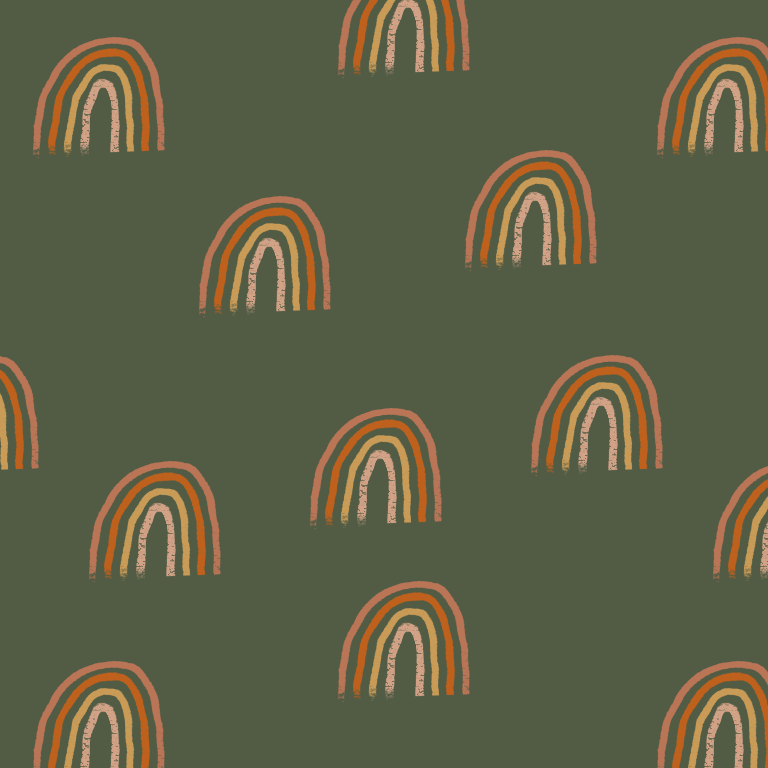
Give the GLSL for this pattern, as a WebGL 1 fragment shader.

```glsl
precision highp float;

uniform vec2 u_resolution;

#define BACKGROUND vec3(0.32, 0.36, 0.27)
#define CLAY vec3(0.73, 0.46, 0.34)
#define ORANGE vec3(0.75, 0.38, 0.11)
#define OCHRE vec3(0.79, 0.61, 0.34)
#define BLUSH vec3(0.83, 0.64, 0.53)
#define PERIOD 0.8125
#define MOTIF_SIZE 0.1745
#define STROKE 0.0265
#define WEAR 0.8
// Diagonal rows: start in xy, step between arches in zw
#define ROW_TOP vec4(0.0404, 0.7982, 0.3971, 0.1042)
#define ROW_MIDDLE vec4(0.2565, 0.5911, 0.3464, 0.0599)
#define ROW_LOW vec4(0.1133, 0.2461, 0.2878, 0.0690)

vec2 gradientAt(vec2 cell) {
    float angle = 6.2832 * fract(sin(dot(cell, vec2(127.1, 311.7))) * 43758.5);
    return vec2(cos(angle), sin(angle));
}

float gradientNoise(vec2 p) {
    vec2 i = floor(p), f = fract(p);
    vec2 w = f * f * f * (f * (f * 6.0 - 15.0) + 10.0);
    vec2 e = vec2(1.0, 0.0);
    float low = mix(dot(gradientAt(i), f), dot(gradientAt(i + e), f - e), w.x);
    float high = mix(dot(gradientAt(i + e.yx), f - e.yx),
                     dot(gradientAt(i + 1.0), f - 1.0), w.x);
    return mix(low, high, w.y);
}

// Replaces local with motif coordinates when p lies in an arch of this row
void findInRow(vec2 p, vec4 row, float count, inout vec2 local) {
    const float margin = 0.02;
    for (int j = 0; j < 3; j++) {
        if (float(j) >= count) break;
        vec2 corner = row.xy + row.zw * float(j);
        vec2 q = mod(p - corner + margin, PERIOD) - margin;
        if (max(q.x, q.y) < MOTIF_SIZE + margin) local = q / MOTIF_SIZE;
    }
}

// Approximate signed distance to the outline of a lopsided superellipse arch
float archDistance(vec2 q, float ring, float apex) {
    float left = 0.041 + 0.119 * ring;
    float right = 0.970 - 0.114 * ring;
    float height = 0.8545 - 0.0836 * ring - 0.0082 * ring * ring;
    bool onLeft = q.x < apex;
    float power = onLeft ? 2.3 - 0.1 * ring : 2.6 + 0.2 * ring;
    vec2 radii = vec2(onLeft ? apex - left : right - apex, height);
    vec2 n = max(vec2(abs(q.x - apex), q.y) / radii, 1e-4);
    float level = pow(pow(n.x, power) + pow(n.y, power), 1.0 / power);
    vec2 slope = pow(n / level, vec2(power - 1.0)) / radii;
    return (level - 1.0) / length(slope);
}

vec3 ringColor(float ring) {
    if (ring < 0.5) return CLAY;
    if (ring < 1.5) return ORANGE;
    return ring < 2.5 ? OCHRE : BLUSH;
}

vec3 paintArches(vec2 q, float pixel) {
    vec3 color = BACKGROUND;
    float grain = gradientNoise(q * vec2(28.0, 48.0))
                + 0.6 * gradientNoise(q * vec2(65.0, 90.0) + 17.0);
    vec2 drawn = q + 0.016 * vec2(gradientNoise(q * 6.0),
                                  gradientNoise(q * 6.0 + 9.0));

    for (int k = 0; k < 4; k++) {
        float ring = float(k);
        float apex = 0.642 - 0.037 * ring;
        float halfWidth = STROKE + (k == 3 ? 0.003 : 0.0);
        float d = abs(archDistance(drawn, ring, apex)) - halfWidth + 0.004 * grain;
        float cover = 1.0 - smoothstep(-pixel, pixel, d);

        // Clean cut on the right feet, dry brush fade on the left feet
        float foot = q.y - 0.035 * q.x;
        float cut = smoothstep(-pixel, pixel, foot);
        float dry = smoothstep(-0.01, 0.09, q.y + 0.07 * grain);
        cover *= q.x < apex ? dry : cut;

        // Chipped paint on the inner arch and the outer right leg
        float outerLeg = smoothstep(0.8, 0.9, q.x) * smoothstep(0.45, 0.1, q.y) * 0.65;
        float innerArch = mix(1.0, 0.45, smoothstep(0.3, 0.5, q.y));
        float worn = k == 3 ? innerArch : (k == 0 ? outerLeg : 0.06);
        cover *= 1.0 - WEAR * worn * smoothstep(0.12, 0.4, grain);

        vec3 paint = ringColor(ring) * (1.0 + 0.12 * worn * grain);
        color = mix(color, paint, cover);
    }
    return color;
}

void main() {
    vec2 p = gl_FragCoord.xy / u_resolution.y;
    vec2 local = vec2(-1.0);
    findInRow(p, ROW_TOP, 2.0, local);
    findInRow(p, ROW_MIDDLE, 2.0, local);
    findInRow(p, ROW_LOW, 3.0, local);

    vec3 color = BACKGROUND;
    if (local.x > -0.5) {
        float pixel = 0.75 / (u_resolution.y * MOTIF_SIZE);
        color = paintArches(local, pixel);
    }
    gl_FragColor = vec4(color, 1.0);
}
```
